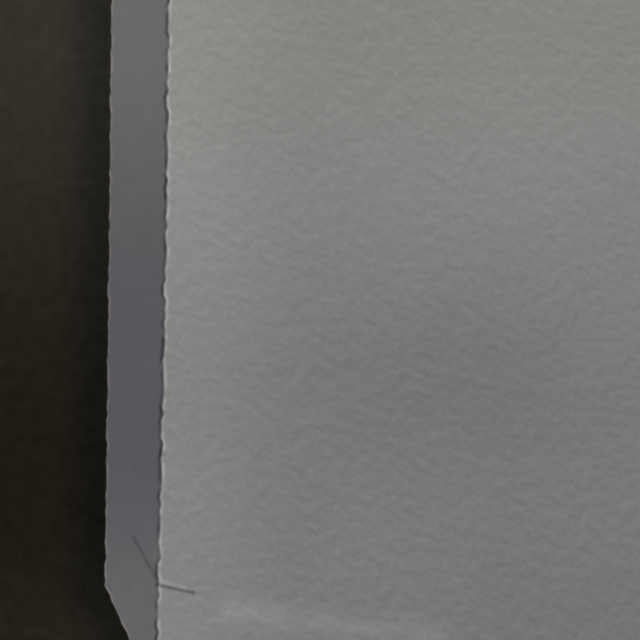
Reproduce this texture procedurally as a three.js fragment shader.

```glsl
// Grey paper sheet with a folded, shaded side strip beside a dark gap.
varying vec2 vUv;

float hash(vec2 p) {
  p = fract(p * vec2(0.1031, 0.1137));
  p += dot(p, p.yx + 33.33);
  return fract((p.x + p.y) * p.x * 17.31);
}

float noise(vec2 p) {
  vec2 i = floor(p), f = fract(p);
  f = f * f * (3.0 - 2.0 * f);
  return mix(mix(hash(i), hash(i + vec2(1, 0)), f.x),
             mix(hash(i + vec2(0, 1)), hash(i + vec2(1, 1)), f.x), f.y);
}

float fbm(vec2 p) {
  float sum = 0.0, amp = 0.5;
  for (int i = 0; i < 4; i++) {
    sum += amp * (noise(p) - 0.5);
    p = mat2(1.6, 1.2, -1.2, 1.6) * p + 7.3;
    amp *= 0.5;
  }
  return sum;
}

float segment(vec2 p, vec2 a, vec2 b) {
  vec2 d = b - a;
  return length(p - a - d * clamp(dot(p - a, d) / dot(d, d), 0.0, 1.0));
}

float ridge(float d, float width) {
  return exp(-d * d / (width * width));
}

void main() {
  vec2 p = vUv;

  // Slightly ragged edges; the outer one turns inward at the bottom corner
  float rag = (noise(vec2(3.0, p.y * 85.0)) - 0.5) * 0.004;
  float outer = 0.163 + 0.011 * p.y + 0.46 * max(0.085 - p.y, 0.0) + rag * 0.6;
  float fold = 0.246 + 0.026 * p.y - 0.008 * p.y * p.y + rag;
  float dOuter = p.x - outer;
  float dFold = p.x - fold;

  // Dark gap, deepest beside the strip and below the middle
  vec3 gap = mix(vec3(0.115, 0.105, 0.08), vec3(0.205, 0.195, 0.17), smoothstep(0.25, 1.0, p.y));
  gap += 0.025 * smoothstep(0.2, 0.0, p.y);
  gap *= 1.0 - 0.28 * smoothstep(-0.09, 0.0, dOuter);
  gap += 0.035 * fbm(p * 70.0);

  // Strip, cooler and darker through its middle
  vec3 strip = mix(vec3(0.395, 0.39, 0.40), vec3(0.345, 0.34, 0.355), smoothstep(0.02, 0.3, p.y));
  strip = mix(strip, vec3(0.41, 0.41, 0.405), smoothstep(0.5, 0.95, p.y));
  strip += 0.02 * fbm(p * 60.0);

  // Paper, lit from the upper left with broad soft mottling
  float light = 0.478 + 0.042 * smoothstep(0.3, 0.85, p.y);
  light += 0.035 * smoothstep(0.5, 0.25, p.x);
  light -= 0.022 * smoothstep(0.45, 0.0, p.y) * smoothstep(0.4, 1.0, p.x);
  light -= 0.02 * ridge(length((p - vec2(0.72, 0.42)) * vec2(1.0, 1.4)), 0.25);
  light += 0.025 * fbm(p * 5.0);
  vec3 paper = light * vec3(1.0, 1.0, mix(1.0, 0.98, p.y));

  // Fibres: fine grain lit along a diagonal
  vec2 grain = mat2(0.8, 0.6, -0.6, 0.8) * p * vec2(75.0, 95.0);
  paper += 0.055 * (fbm(grain) - fbm(grain + vec2(0.35, -0.4)));
  paper += 0.012 * (noise(p * 170.0) - 0.5);

  // Join the three surfaces
  vec3 color = mix(gap, strip, smoothstep(-0.002, 0.002, dOuter));
  color = mix(color, paper, smoothstep(-0.002, 0.002, dFold));

  // Worn fibres along both edges, with a dark line inside the fold
  float wear = noise(vec2(9.0, p.y * 110.0));
  color += vec3(0.10, 0.09, 0.08) * ridge(dOuter - 0.001, 0.0025) * wear;
  color += 0.11 * ridge(dFold - 0.002, 0.003) * wear;
  color -= 0.14 * ridge(dFold + 0.003, 0.0025) * noise(vec2(21.0, p.y * 75.0));

  // Small creases around the lower corner
  float slant = segment(p, vec2(0.209, 0.16), vec2(0.247, 0.09));
  float nick = segment(p, vec2(0.247, 0.086), vec2(0.302, 0.074));
  float nickLight = segment(p, vec2(0.247, 0.092), vec2(0.29, 0.081));
  color += 0.05 * ridge(nickLight, 0.004) - 0.13 * ridge(nick, 0.003);
  color -= 0.05 * ridge(slant, 0.003);

  // Pale bend across the bottom of the sheet
  float bend = segment(p, vec2(0.36, 0.045), vec2(0.68, 0.005));
  color += 0.035 * ridge(bend, 0.018) * (0.5 + noise(p * 30.0));

  gl_FragColor = vec4(color, 1.0);
}
```
